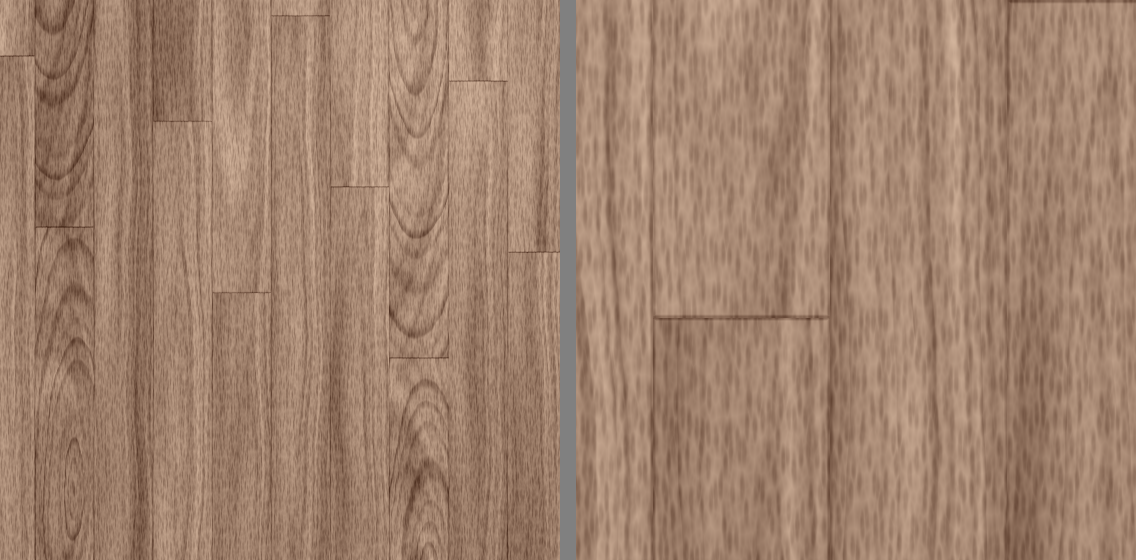
Left, the full canvas; right, a detail of the centre.
Reproduce this texture procedurally as a WebGL 2 fragment shader.

```glsl
#version 300 es
precision highp float;

uniform vec2 u_resolution;
out vec4 fragColor;

const vec3 DARK_WOOD = vec3(0.45, 0.33, 0.26);
const vec3 LIGHT_WOOD = vec3(0.76, 0.64, 0.55);
const float BASE_TONE = 0.68;
const float PLANK_WIDTH = 0.1055;
const float PLANK_LENGTH = 1.2;
const float FIRST_SEAM = 0.0625;
const float SEAM_WIDTH = 0.0013;
const float SEAM_DEPTH = 0.5;
const float FIGURE_PERIOD = 6.0;   // every sixth column shows a bold figure
const float STREAK_DEPTH = 0.07;
const float PORE_DEPTH = 0.26;
const float MOTTLE_DEPTH = 0.22;
const vec2 GLOW_CENTER = vec2(0.87, 0.83);
const float GLOW_STRENGTH = 0.34;

float hash(vec2 p) {
    return fract(sin(dot(p, vec2(127.1, 311.7))) * 43758.5);
}

// Cellular noise: distance to the nearest scattered point
float cellular(vec2 p) {
    vec2 cell = floor(p);
    float nearest = 4.0;
    for (int j = -1; j <= 1; j++) {
        for (int i = -1; i <= 1; i++) {
            vec2 c = cell + vec2(i, j);
            vec2 d = c + vec2(hash(c), hash(c + 57.3)) - p;
            nearest = min(nearest, dot(d, d));
        }
    }
    return sqrt(nearest);
}

// Layered sines across the grain, each drifting slowly along it
float streaks(float across, float along, float seed) {
    float sum = 0.0;
    float freq = 85.0;
    for (int i = 0; i < 6; i++) {
        float k = float(i);
        float drift = sin(along * (3.0 + 2.1 * k) + seed * (5.0 + k));
        sum += sin(across * freq + seed * (17.0 + 9.0 * k) + 0.9 * drift);
        freq *= 1.58;
    }
    return sum;
}

// Dark growth lines with a slow rise and a quick fall
float growthLines(float radius, float freq, float seed) {
    float ring = radius * freq + 0.35 * sin(radius * 150.0 + seed * 20.0);
    float f = fract(ring);
    float line = smoothstep(0.4, 0.85, f) * (1.0 - smoothstep(0.85, 1.0, f));
    return line * (0.65 + 0.35 * sin(ring * 2.3 + seed * 31.0));
}

float seam(float dist, float pixel) {
    float w = max(SEAM_WIDTH, 0.6 * pixel);
    return 1.0 - smoothstep(0.3 * w, 1.8 * w, dist);
}

void main() {
    vec2 p = gl_FragCoord.xy / u_resolution.y;
    float pixel = 1.0 / u_resolution.y;

    // Plank layout
    float column = floor((p.x - FIRST_SEAM) / PLANK_WIDTH) + 1.0;
    float x = p.x - FIRST_SEAM - (column - 1.0) * PLANK_WIDTH;
    float joint = 0.3 + 0.8 * fract(column * 0.618 + 0.75);
    float row = floor((p.y - joint) / PLANK_LENGTH);
    float y = p.y - joint - row * PLANK_LENGTH;
    vec2 id = vec2(column, row);
    float seed = hash(id + 3.7);
    float shade = hash(id + 11.9);
    float figured = 1.0 - step(0.5, abs(mod(column, FIGURE_PERIOD) - 1.0));

    // Wavering fibres
    vec2 q = p + id * vec2(0.37, 0.71);
    float ragged = cellular(q * vec2(65.0, 24.0)) - 0.45;
    float waver = 0.0035 * sin(y * 9.0 + seed * 40.0)
                + 0.0018 * sin(y * 23.0 + seed * 70.0 + x * 30.0);
    float across = x + waver + ragged * mix(0.0016, 0.0034, figured);

    // Rings around a long heart, cut into ovals and arches
    float heart = PLANK_WIDTH * mix(0.3, 0.8, hash(id + 23.1));
    float heartY = mix(0.68, 0.78, seed);
    float slope = mix(0.02 + 0.05 * shade, 0.2, figured);
    float radius = length(vec2(across - heart, slope * (y - heartY)));
    float lines = growthLines(radius, mix(125.0, 92.0, figured), seed);

    // Tone from plank, light, grain and pores
    float tone = BASE_TONE + 0.32 * (shade - 0.5) - 0.07 * figured;
    vec2 toGlow = (p - GLOW_CENTER) * vec2(2.6, 2.2);
    tone += GLOW_STRENGTH * exp(-dot(toGlow, toGlow));
    tone += STREAK_DEPTH * streaks(mix(across, radius, 0.6), y, seed);
    tone -= mix(0.2, 0.48, figured) * lines;

    float bandX = (across - PLANK_WIDTH * hash(id + 41.3)) / 0.017;
    float bandFade = 0.6 + 0.4 * sin(y * 5.0 + seed * 50.0);
    tone -= (0.1 + 0.3 * seed) * bandFade * exp(-bandX * bandX);

    float pores = 1.0 - smoothstep(0.12, 0.5, cellular(q * vec2(240.0, 42.0)));
    float mottle = cellular(q * vec2(310.0, 120.0)) - 0.45;
    tone -= PORE_DEPTH * pores;
    tone += MOTTLE_DEPTH * mottle + 0.1 * ragged;

    // Seams between planks
    float side = seam(min(x, PLANK_WIDTH - x), pixel);
    float end = seam(min(y, PLANK_LENGTH - y), pixel);
    tone -= SEAM_DEPTH * max(side * (0.7 + 0.3 * sin(p.y * 11.0 + column)), end);

    vec3 color = mix(DARK_WOOD, LIGHT_WOOD, clamp(tone, -0.45, 1.2));
    fragColor = vec4(color, 1.0);
}
```
